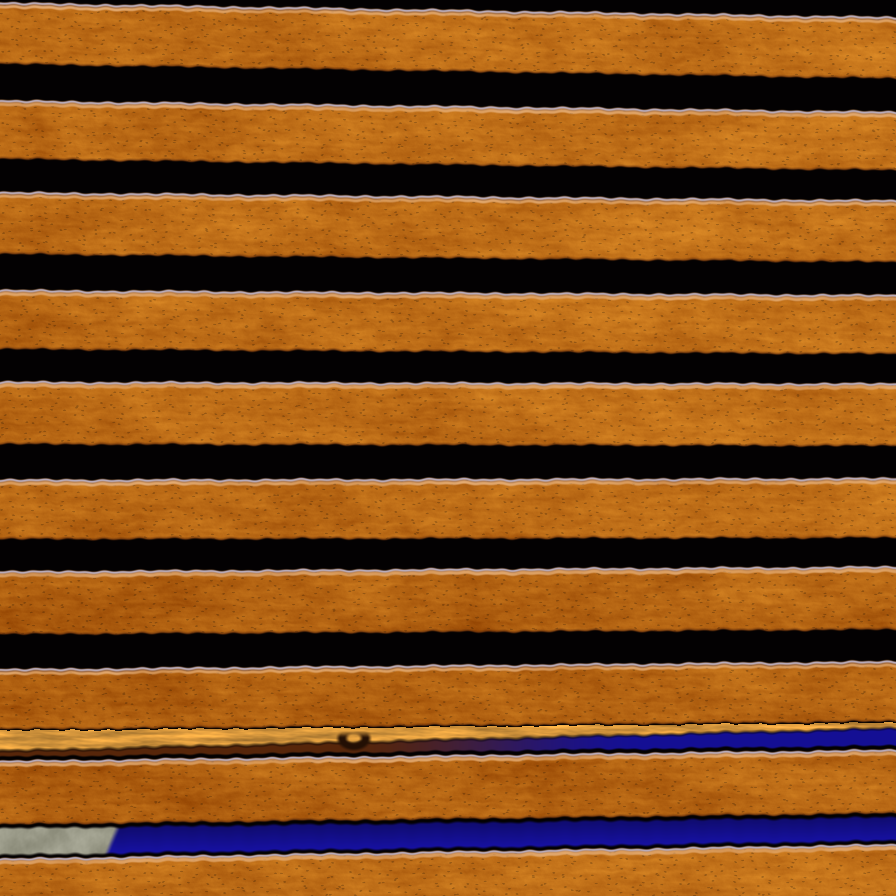
A Shadertoy shader for this texture:

```glsl
// Ten varnished wooden slats, slightly fanned, over dark gaps; the two lowest
// gaps show pale wood, grey and blue. Rows come from a pitch that narrows to the
// right; layered sines and cellular noise stain the wood and fray the edges.

const float PITCH_LEFT = 0.1061, PITCH_RIGHT = 0.1025;    // row spacing
const float BOTTOM_LEFT = 0.0729, BOTTOM_RIGHT = 0.0892;  // first slat's lower edge, from top
const float SLAT_HEIGHT = 0.0685, HEIGHT_GROWTH = 0.0003, HEIGHT_SWING = 0.0017;
const float EDGE_SOFTNESS = 0.0026, FRAY = 0.0005;
const float YELLOW_ROW = 8.0, BLUE_ROW = 9.0;             // gaps above these slats
const vec2 KNOT = vec2(0.395, 0.176);

const vec3 WOOD_DARK = vec3(0.60, 0.29, 0.02);
const vec3 WOOD_LIGHT = vec3(0.88, 0.56, 0.16);
const vec3 EDGE_BROWN = vec3(0.34, 0.15, 0.04);
const vec3 GAP_BLACK = vec3(0.012, 0.005, 0.006);
const vec3 RIM_PEACH = vec3(0.89, 0.67, 0.45);
const vec3 RIM_LILAC = vec3(0.72, 0.67, 0.73);
const vec3 PALE_WOOD = vec3(0.88, 0.62, 0.25);
const vec3 PANEL_BLUE = vec3(0.08, 0.06, 0.58);
const vec3 PANEL_GREY = vec3(0.60, 0.60, 0.53);

vec2 hash2(vec2 p) {
    vec3 h = fract(p.xyx * vec3(0.1031, 0.1030, 0.0973));
    h += dot(h, h.yzx + 33.33);
    return fract((h.xx + h.yz) * h.zy);
}

// Distance to the nearest scattered point
float cellular(vec2 p) {
    vec2 cell = floor(p);
    float nearest = 2.0;
    for (int y = -1; y <= 1; y++)
        for (int x = -1; x <= 1; x++) {
            vec2 c = cell + vec2(x, y);
            nearest = min(nearest, length(c + hash2(c + 50.0) - p));
        }
    return nearest;
}

// Layered, warped sines, about -1 to 1
float sines(vec2 p) {
    float sum = 0.0, amp = 0.5;
    for (int i = 0; i < 5; i++) {
        sum += amp * sin(p.x + 1.7 * sin(p.y)) * cos(p.y + 0.8 * sin(p.x));
        p = mat2(1.6, 0.9, -0.9, 1.6) * p + 2.3;
        amp *= 0.6;
    }
    return sum;
}

// Soft band of the given half width around a centre
float band(float v, float centre, float halfWidth, float soft) {
    return 1.0 - smoothstep(halfWidth - soft, halfWidth + soft, abs(v - centre));
}

// Stained wood; up is the height above the slat's lower edge
vec3 woodColor(vec2 uv, float up, float id) {
    vec2 p = vec2(uv.x, up) + vec2(id * 3.71, id * 1.37);
    float tone = 0.44 + 0.14 * uv.x + 0.24 * sines(p * vec2(13.0, 24.0));
    tone += 0.15 * sines(p * vec2(22.0, 230.0));                  // long grain
    tone += 0.20 * (0.5 - cellular(p * vec2(24.0, 42.0)));        // mottling
    tone += 0.13 * sines(p * vec2(170.0, 210.0));                 // fine speckle
    tone -= 0.17 * smoothstep(4.5, 6.0, id) * (1.0 - smoothstep(8.0, 9.0, id));
    vec3 wood = mix(WOOD_DARK, WOOD_LIGHT, clamp(tone, -0.1, 1.1));
    float pore = 1.0 - smoothstep(0.06, 0.16, cellular(p * vec2(70.0, 130.0)));
    return wood * (1.0 - 0.22 * pore);
}

// What shows between slats; g is the height above the slat below the gap
vec3 gapColor(vec2 uv, float g, float gapHeight, float id, float soft) {
    vec3 col = GAP_BLACK;
    float under = 1.0 - smoothstep(-0.004, 0.0, g - gapHeight + 0.001);
    if (id == YELLOW_ROW) {
        float lower = mix(0.0105, 0.0235, uv.x);
        vec3 shade = mix(EDGE_BROWN, PANEL_BLUE, smoothstep(0.38, 0.72, uv.x));
        col = mix(col, shade, smoothstep(0.003, 0.006, g));
        vec3 pale = PALE_WOOD * (0.95 + 0.28 * sines(uv * vec2(24.0, 230.0)));
        col = mix(col, pale, smoothstep(-soft, soft, g - lower));
        col *= 1.0 - 0.45 * band(g, lower, 0.0018, soft);
    } else if (id == BLUE_ROW) {
        float grey = 1.0 - smoothstep(-0.004, 0.004, uv.x - 0.118 - 0.4 * g);
        vec3 blue = PANEL_BLUE * mix(1.15, 0.7, g / gapHeight);
        vec3 panel = mix(blue, PANEL_GREY + 0.08 * sines(uv * 60.0), grey);
        col = mix(col, panel, smoothstep(0.002, 0.006, g) * under);
    }
    return col;
}

void mainImage(out vec4 fragColor, in vec2 fragCoord) {
    vec2 uv = fragCoord / iResolution.xy;
    float soft = max(EDGE_SOFTNESS * 0.5, 1.0 / iResolution.y);

    // Row number and height above that row's lower edge
    float pitch = mix(PITCH_LEFT, PITCH_RIGHT, uv.x);
    float fray = FRAY * (sin(uv.x * 310.0 + 9.0 * uv.y) + sin(uv.x * 173.0) + sin(uv.x * 41.0));
    float row = (1.0 - uv.y + fray - mix(BOTTOM_LEFT, BOTTOM_RIGHT, uv.x)) / pitch;
    float id = ceil(row);
    float up = (id - row) * pitch;
    float height = SLAT_HEIGHT + HEIGHT_GROWTH * id + HEIGHT_SWING * cos(3.14159 * id);
    float depth = height - up;

    // Slat face with a browned lower edge and a lit double rim on top
    vec3 slat = mix(EDGE_BROWN, woodColor(uv, up, id), smoothstep(0.0, 0.005, up));
    float wear = 0.80 + 0.25 * sines(vec2(uv.x * 16.0, id * 2.4));
    slat = mix(slat, RIM_PEACH, wear * band(depth, 0.0048, 0.0020, soft));
    slat = mix(slat, EDGE_BROWN, 0.55 * hash2(vec2(id, 4.0)).x * band(depth, 0.0030, 0.0008, soft));
    slat = mix(slat, RIM_LILAC, band(depth, 0.0012, 0.0014, soft));

    vec3 col = gapColor(uv, -depth, pitch - height, id, soft);
    float mask = smoothstep(0.0, 2.0 * soft, up) * smoothstep(-soft, soft, depth);
    col = mix(col, slat, mask);

    // Knot: a dark cup around a pale chip
    vec2 k = (uv - KNOT) / vec2(0.018, 0.013);
    float r = length(k);
    float cup = band(r, 0.72, 0.28, 0.18) * (1.0 - smoothstep(0.0, 0.7, k.y));
    col = mix(col, EDGE_BROWN * 0.4, cup);
    fragColor = vec4(clamp(col, 0.0, 1.0), 1.0);
}
```
